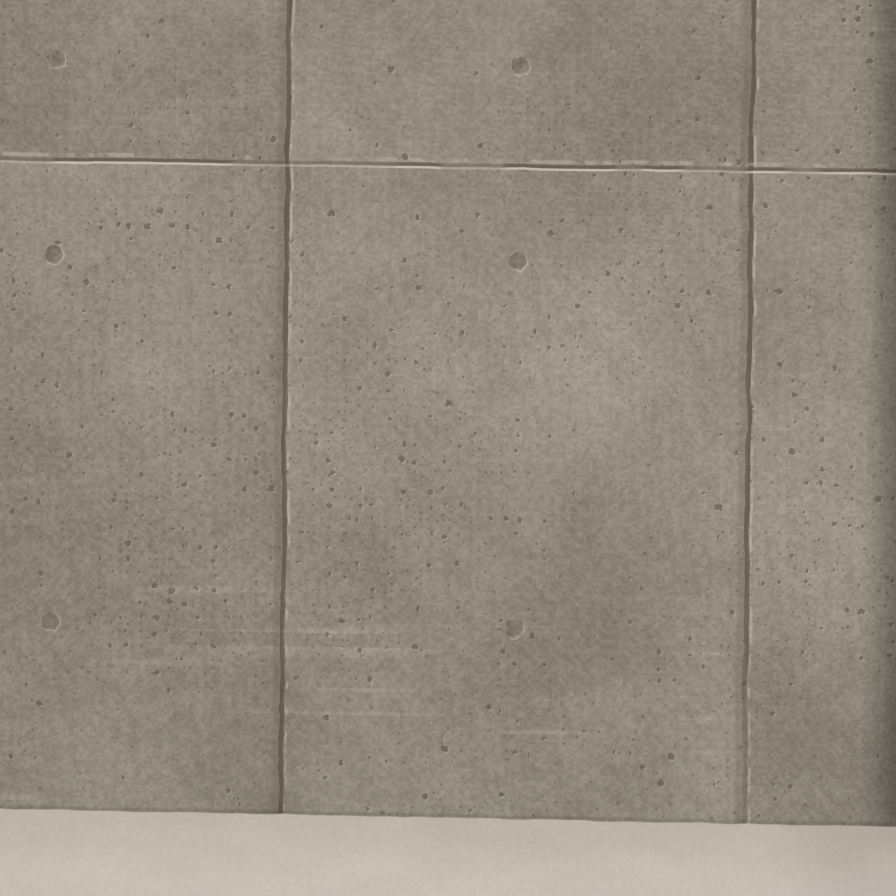
A WebGL 1 fragment shader for this texture:

```glsl
precision highp float;
// Cast concrete wall: tall panels with worn seams, tie holes and pits above a pale floor.
uniform vec2 u_resolution;

const vec3 CONCRETE = vec3(0.565, 0.533, 0.487);
const vec3 SEAM_DARK = vec3(0.37, 0.335, 0.295);
const vec3 CHALK = vec3(0.75, 0.71, 0.66);
const vec3 FLOOR_NEAR = vec3(0.785, 0.752, 0.712);
const vec3 FLOOR_FAR = vec3(0.745, 0.705, 0.66);
const vec2 PANEL = vec2(0.518, 1.038);
const vec2 SEAM_ORIGIN = vec2(0.3117, 0.820);
const vec2 SKEW = vec2(-0.0113, 0.0145);
const float SEAM_HALF = 0.0026;
const float HOLE_RADIUS = 0.0098;
const float HOLE_FIRST = 0.115;
const float HOLE_STEP = 0.41;
const float FLOOR_LEFT = 0.0977;
const float FLOOR_SLOPE = -0.0205;
const float GRAIN = 0.105;
const float BLOTCH = 0.13;

float hash(vec2 p) {
  return fract(sin(dot(p, vec2(127.1, 311.7))) * 43758.5453);
}

float noise(vec2 p) {
  vec2 i = floor(p), f = fract(p);
  f = f * f * (3.0 - 2.0 * f);
  return mix(mix(hash(i), hash(i + vec2(1, 0)), f.x),
             mix(hash(i + vec2(0, 1)), hash(i + vec2(1, 1)), f.x), f.y);
}

float fbm(vec2 p) {
  float sum = 0.0, amp = 0.5;
  for (int i = 0; i < 5; i++) {
    sum += amp * noise(p);
    p = mat2(1.6, 1.2, -1.2, 1.6) * p + 7.3;
    amp *= 0.5;
  }
  return sum;
}

float band(float d, float halfWidth, float soft) {
  return 1.0 - smoothstep(halfWidth - soft, halfWidth + soft, abs(d));
}

float blob(vec2 p, vec2 center, float size) {
  vec2 d = (p - center) / size;
  return exp(-dot(d, d));
}

// One ragged pit per grid cell, present with the given chance.
float pits(vec2 p, float cells, float chance, float soft) {
  vec2 q = p * cells, id = floor(q);
  vec2 center = 0.3 + 0.4 * vec2(hash(id + 3.1), hash(id + 8.7));
  vec2 d = fract(q) - center;
  d.x *= 0.8 + 0.7 * hash(id + 5.3);
  float radius = mix(0.09, 0.22, pow(hash(id + 1.9), 2.0));
  float ragged = length(d) + 0.16 * (noise(p * 420.0) - 0.5);
  float edge = soft * cells;
  return step(hash(id), chance) * (1.0 - smoothstep(radius - edge, radius + edge, ragged));
}

vec3 wall(vec2 uv, float px) {
  vec2 p = uv + SKEW * uv.yx;
  vec2 rel = p - SEAM_ORIGIN;
  vec2 panelId = floor(rel / PANEL);
  vec2 local = mod(rel, PANEL);
  float soft = max(px * 0.7, 0.0009);

  // Cloudy stains, panel tone and grain
  float cloud = fbm(p * 4.5 + panelId * 3.7);
  float dirt = blob(p, vec2(0.39, 0.43), 0.13) + blob(p, vec2(0.10, 0.46), 0.15)
             + blob(p, vec2(0.55, 0.16), 0.17);
  float pale = blob(p, vec2(0.92, 0.42), 0.22) + blob(p, vec2(0.60, 0.62), 0.16);
  float grain = 0.6 * noise(p * 330.0) + 0.4 * noise(p * 170.0 + 9.0) - 0.5;
  float tone = BLOTCH * (cloud - 0.48) + GRAIN * grain + 0.018 * (pale - dirt)
             + 0.012 * (hash(panelId) - 0.5) + 0.05 * (fbm(p * 22.0) - 0.48);
  vec3 col = CONCRETE + tone;

  // Faint horizontal casting streaks
  float streak = smoothstep(0.80, 0.97, noise(vec2(p.x * 5.0, p.y * 110.0)));
  col += 0.045 * streak * smoothstep(0.45, 0.7, noise(p * 4.0 + 20.0));

  // Clustered pits with a lit lower right rim
  float cluster = smoothstep(0.40, 0.68, fbm(p * 6.0 + 31.0)) + 0.5 * dirt;
  vec2 light = vec2(-0.0016, 0.0016);
  float coarse = 0.03 + 0.20 * cluster, fine = 0.07 + 0.22 * cluster;
  float pit = max(pits(p, 62.0, coarse, soft), 0.75 * pits(p + 0.37, 125.0, fine, soft));
  float rim = pits(p + light, 62.0, coarse, soft);
  col += 0.05 * rim * (1.0 - pit);
  col = mix(col, SEAM_DARK, 0.58 * pit);

  // Tie holes: three per panel, on its centre line
  float row = clamp(floor((local.y - HOLE_FIRST) / HOLE_STEP + 0.5), 0.0, 2.0);
  vec2 h = local - vec2(PANEL.x * 0.5, HOLE_FIRST + HOLE_STEP * row);
  float r = length(h) + 0.003 * (noise(p * 190.0) - 0.5);
  float plug = 1.0 - smoothstep(HOLE_RADIUS - soft, HOLE_RADIUS + soft, r);
  float side = dot(h, vec2(0.7, -0.7)) / HOLE_RADIUS;
  col += 0.10 * band(r - HOLE_RADIUS, 0.0018, soft) * smoothstep(-0.3, 0.8, side);
  col = mix(col, SEAM_DARK + 0.16 * noise(p * 240.0), plug * (0.6 - 0.2 * side));

  // Vertical seams: dark groove, stained left edge, chipped pale right edge
  float vx = rel.x - PANEL.x * floor(rel.x / PANEL.x + 0.5);
  vx += 0.005 * (fbm(vec2(p.y * 24.0, floor(rel.x / PANEL.x + 0.5))) - 0.48);
  float wear = noise(vec2(p.y * 18.0, panelId.x * 5.0));
  float chip = fbm(p * 75.0);
  col = mix(col, SEAM_DARK, 0.22 * band(vx + 0.005, 0.006, 0.003));
  col = mix(col, CHALK, 0.6 * band(vx - 0.0048, 0.0016, soft) * smoothstep(0.40, 0.62, chip));
  float fade = 1.0 - 0.6 * smoothstep(0.6, 0.8, p.x) * (1.0 - smoothstep(0.15, 0.38, p.y));
  col = mix(col, SEAM_DARK, fade * (0.65 + 0.25 * wear)
          * band(vx, SEAM_HALF * (0.5 + chip), soft));

  // Horizontal seam: chalk line beneath a broken shadow and a crumbly lip
  float hy = rel.y + 0.002 * (fbm(vec2(p.x * 28.0, 4.0)) - 0.48);
  float broken = smoothstep(0.25, 0.55, noise(vec2(p.x * 26.0, 2.0)));
  col = mix(col, SEAM_DARK, (0.35 + 0.4 * broken) * band(hy - 0.003, 0.0022, soft));
  col = mix(col, CHALK, 0.5 * band(hy - 0.0085, 0.0022, 0.0015) * smoothstep(0.46, 0.65, chip));
  col = mix(col, CHALK + 0.03, (0.45 + 0.45 * broken) * band(hy, 0.0014, soft));

  // Shade at the right corner and the foot of the wall
  col *= 1.0 - 0.30 * smoothstep(0.955, 1.01, uv.x);
  return col * (0.96 + 0.05 * smoothstep(0.08, 0.45, uv.y));
}

void main() {
  vec2 uv = gl_FragCoord.xy / u_resolution;
  float px = 1.0 / u_resolution.y;
  float edge = uv.y - FLOOR_LEFT - FLOOR_SLOPE * uv.x + 0.0015 * (noise(uv * 60.0) - 0.5);

  // Smooth pale floor with soft trowel marks
  vec3 ground = mix(FLOOR_NEAR, FLOOR_FAR, smoothstep(-0.09, 0.0, edge));
  ground += 0.045 * (fbm(uv * vec2(14.0, 28.0)) - 0.48) + 0.02 * (noise(uv * 300.0) - 0.5);
  ground *= 1.0 - 0.06 * smoothstep(0.8, 1.0, uv.x);

  vec3 col = mix(ground, wall(uv, px), smoothstep(-px, px, edge));
  col *= 1.0 - 0.10 * band(edge - 0.002, 0.002, 0.002);
  gl_FragColor = vec4(col, 1.0);
}
```
